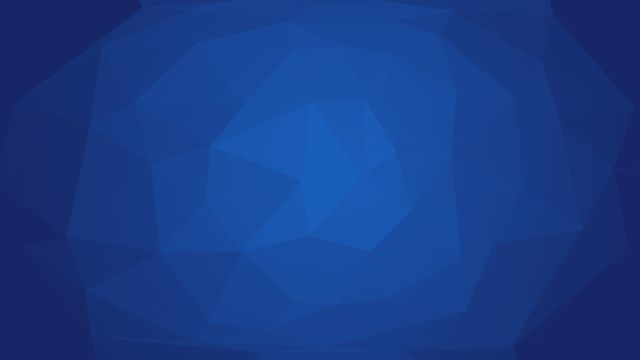
Give the GLSL for this background, as a Shadertoy shader.

```glsl
// Low-poly blue backdrop: a faceted mesh of rings, bright in the middle and dark at the sides.

const float SECTORS = 14.0;
const float RINGS = 6.0;

// Mesh vertex, relative to the canvas centre, in units of the canvas height.
vec2 meshVertex(float ring, float k) {
    if (ring == 1.0) k = 2.0 * floor(k / 2.0); // fewer, larger facets in the core
    float angle = 6.2831853 * (k + 0.5 * ring) / SECTORS + 0.22;

    // Layered sines disturb the radius and the angle, and close around the ring.
    float wobble = 0.6 * sin(5.0 * angle + 2.3 * ring) + 0.4 * sin(3.0 * angle - 4.1 * ring);
    float sway = sin(4.0 * angle + 1.7 * ring) + 0.6 * sin(6.0 * angle + 3.2 * ring);
    float radius = ring + 0.27 * wobble * min(ring, 1.0);
    angle += 0.075 * sway;

    // Rings turn from ellipses into rounded boxes toward the frame.
    vec2 dir = vec2(cos(angle), sin(angle));
    float power = 1.5 + 0.5 * max(ring, 1.0);
    vec2 side = pow(abs(dir) + 1e-4, vec2(power));
    dir /= pow(side.x + side.y, 1.0 / power);
    vec2 extent = vec2(0.172 * radius, 0.5 * tanh(0.45 * radius));
    if (ring == RINGS) extent *= 1.5;
    return vec2(max(0.0, 0.115 - 0.03 * ring), 0.01) + dir * extent;
}

// Signed distance to the line a-b, positive on its left.
float lineDistance(vec2 p, vec2 a, vec2 b) {
    vec2 along = normalize(b - a);
    return along.x * (p.y - a.y) - along.y * (p.x - a.x);
}

// Radial blue ramp.
vec3 blueRamp(float d) {
    return vec3(0.104 - 0.018 * d, 0.385 - 0.27 * d, 0.76 - 0.415 * d);
}

// Colour of one facet, weighted by its coverage of the pixel.
vec4 facet(vec2 p, vec2 a, vec2 b, vec2 c, float pixel) {
    float area = (b.x - a.x) * (c.y - a.y) - (b.y - a.y) * (c.x - a.x);
    if (abs(area) < 1e-5) return vec4(0.0);
    float inside = min(lineDistance(p, a, b), min(lineDistance(p, b, c), lineDistance(p, c, a)));
    if (area < 0.0) {
        inside = min(lineDistance(p, b, a), min(lineDistance(p, c, b), lineDistance(p, a, c)));
    }
    float coverage = smoothstep(-0.7 * pixel, 0.7 * pixel, inside);
    if (coverage <= 0.0) return vec4(0.0);

    vec2 middle = clamp((a + b + c) / 3.0, vec2(-0.889, -0.5), vec2(0.889, 0.5));
    float tone = 0.035 * sin(47.0 * middle.x + 31.0 * middle.y);
    float d = length(mix(middle, p, 0.3) - vec2(0.025, 0.04));
    return vec4(blueRamp(clamp(d + tone, 0.06, 0.87)), 1.0) * coverage;
}

void mainImage(out vec4 fragColor, in vec2 fragCoord) {
    vec2 p = (fragCoord - 0.5 * iResolution.xy) / iResolution.y;
    float pixel = 1.0 / iResolution.y;
    vec4 sum = vec4(0.0);

    // Each band between two rings is a strip of alternating triangles.
    for (float ring = 0.0; ring < RINGS; ring++) {
        vec2 inner = meshVertex(ring, 0.0);
        vec2 outer = meshVertex(ring + 1.0, 0.0);
        for (float k = 1.0; k <= SECTORS; k++) {
            vec2 nextInner = meshVertex(ring, k);
            vec2 nextOuter = meshVertex(ring + 1.0, k);
            sum += facet(p, inner, nextInner, outer, pixel);
            sum += facet(p, outer, nextOuter, nextInner, pixel);
            inner = nextInner;
            outer = nextOuter;
        }
    }

    vec3 color = sum.a > 0.001 ? sum.rgb / sum.a : blueRamp(min(length(p), 0.87));
    fragColor = vec4(color, 1.0);
}
```
